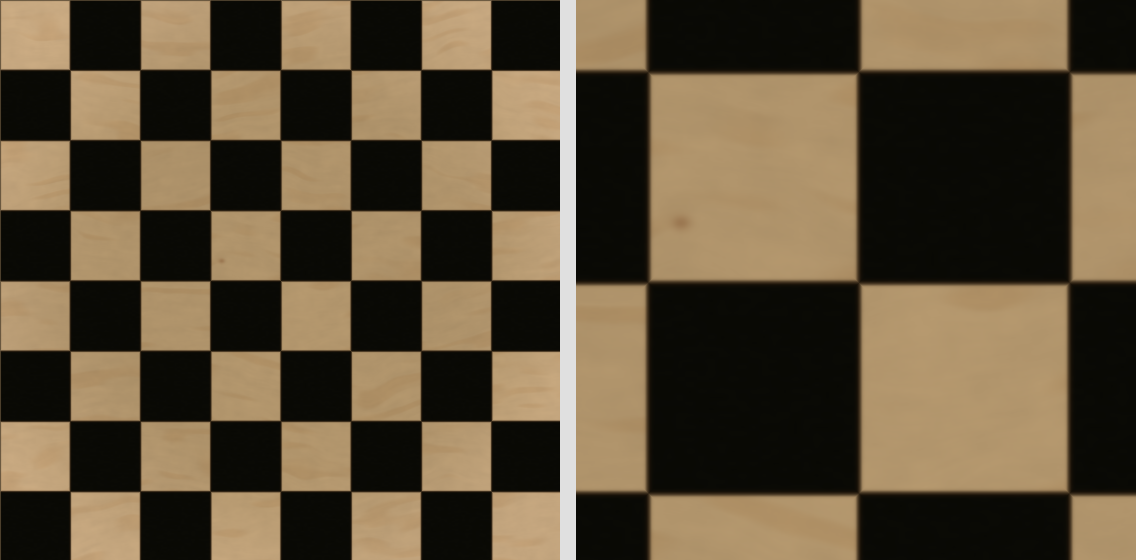
Left: the whole. Right: its middle third, enlarged.
A WebGL 2 fragment shader for this pattern:

```glsl
#version 300 es
precision highp float;
// Wooden chessboard: eight by eight squares of black and pale maple veneer.
// A signed distance to the nearest joint softens the edges and stains the seams;
// stretched value noise, shifted per square, gives each its own faint grain.

#define SQUARES 8.0
#define PITCH 0.1254
#define BOARD_CENTRE vec2(0.5018, 0.4983)
#define JOINT_SOFTNESS 0.0019
#define SEAM_STAIN 0.45
#define GRAIN_STRENGTH 0.045
#define SQUARE_VARIATION 0.035
#define KNOT_CENTRE vec2(0.396, 0.534)
#define EBONY vec3(0.036, 0.036, 0.018)
#define MAPLE_INNER vec3(0.690, 0.580, 0.420)
#define MAPLE_OUTER vec3(0.775, 0.655, 0.500)
#define SEAM_BROWN vec3(0.190, 0.115, 0.045)

uniform vec2 u_resolution;
out vec4 fragColor;

float hash(vec2 p) {
    return fract(sin(dot(p, vec2(127.1, 311.7))) * 43758.5453);
}

float noise(vec2 p) {
    vec2 i = floor(p);
    vec2 f = fract(p);
    f = f * f * (3.0 - 2.0 * f);
    return mix(mix(hash(i), hash(i + vec2(1.0, 0.0)), f.x),
               mix(hash(i + vec2(0.0, 1.0)), hash(i + vec2(1.0, 1.0)), f.x), f.y);
}

float fbm(vec2 p) {
    float sum = 0.0;
    float weight = 0.5;
    for (int i = 0; i < 4; i++) {
        sum += weight * noise(p);
        p = p * 2.03 + 17.3;
        weight *= 0.5;
    }
    return sum;
}

vec3 mapleColor(vec2 uv, vec2 local, vec2 cell) {
    // Light falls more strongly on the outer squares
    float outer = smoothstep(0.30, 0.63, length(uv - 0.5));
    vec3 wood = mix(MAPLE_INNER, MAPLE_OUTER, outer);
    wood *= 1.0 + SQUARE_VARIATION * (hash(cell + 3.7) - 0.5);

    // Mostly horizontal grain, tilted a little and bent by slow noise
    vec2 shift = 40.0 * vec2(hash(cell), hash(cell + 9.1));
    vec2 g = local;
    g.y += (hash(cell + 5.3) - 0.5) * 0.5 * local.x;
    g.y += 0.16 * noise(local * 2.5 + shift);
    float fibre = fbm(g * vec2(3.0, 14.0) + shift) - 0.47;
    float mottle = fbm(local * 7.0 + shift.yx) - 0.47;
    wood *= 1.0 + GRAIN_STRENGTH * (fibre + mottle);

    // Sparse warm streaks
    float streak = smoothstep(0.60, 0.90, noise(g * vec2(1.8, 8.0) + shift.yx));
    wood *= 1.0 - 0.8 * GRAIN_STRENGTH * streak * vec3(0.6, 1.2, 2.0);

    // One small knot
    vec2 k = (uv - KNOT_CENTRE) / vec2(0.0055, 0.0045);
    return wood * (1.0 - vec3(0.10, 0.17, 0.22) * exp(-dot(k, k)));
}

void main() {
    vec2 uv = gl_FragCoord.xy / u_resolution;
    vec2 board = (uv - BOARD_CENTRE) / PITCH + 0.5 * SQUARES;
    vec2 cell = clamp(floor(board), 0.0, SQUARES - 1.0);
    vec2 local = board - cell;

    // Signed distance to the joint, positive on maple
    vec2 toJoint = 0.5 - abs(local - 0.5);
    float side = mod(cell.x + cell.y, 2.0) * 2.0 - 1.0;
    float d = side * min(toJoint.x, toJoint.y) * PITCH;
    float pixel = 1.0 / min(u_resolution.x, u_resolution.y);
    float soft = max(JOINT_SOFTNESS, 0.75 * pixel);

    // Squares
    float speck = noise(local * vec2(20.0, 35.0) + cell * 7.0) - 0.5;
    vec3 ebony = EBONY + 0.006 * speck;
    vec3 maple = mapleColor(uv, local, cell);
    vec3 color = mix(ebony, maple, smoothstep(-soft, soft, d - 0.0005));

    // Brown stain along the joints
    float s = d / soft;
    color = mix(color, SEAM_BROWN, SEAM_STAIN * exp(-s * s));

    // Pale rim at the left and top
    float rim = 1.0 - smoothstep(0.0008, 0.0024, min(uv.x, 1.0 - uv.y));
    color = mix(color, vec3(0.50, 0.43, 0.32), 0.45 * rim);

    fragColor = vec4(color, 1.0);
}
```
